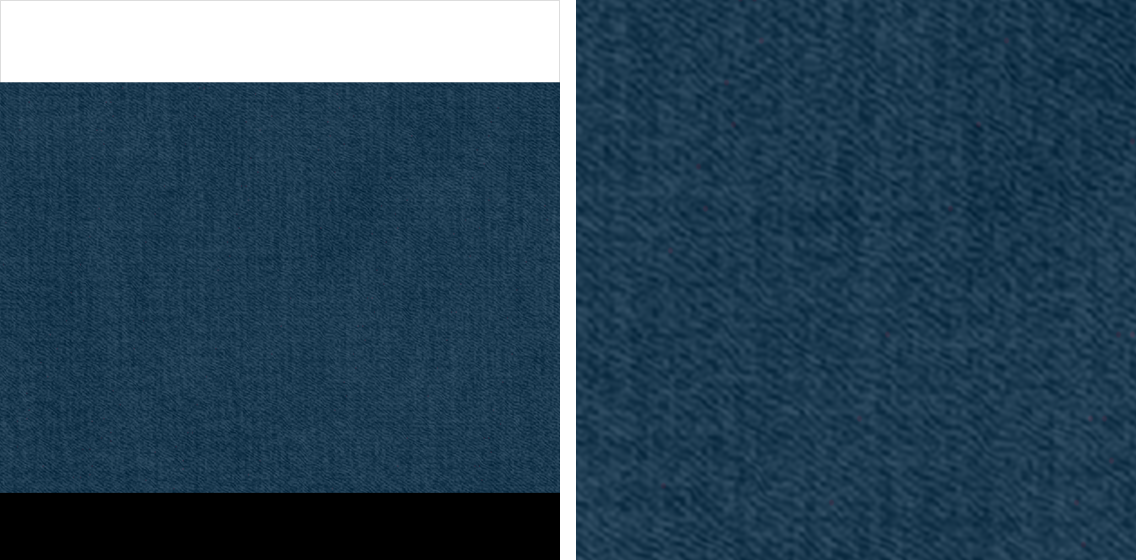
Left, the full canvas; right, a detail of the centre.
Give the GLSL for this texture, as a WebGL 2 fragment shader.

```glsl
#version 300 es
precision highp float;
// Dark blue denim between a plain white band above and a black band below.
// The cloth is a fine diagonal twill, bent and broken by value noise, with
// uneven warp and weft threads and a sparse scatter of reddish fibres.

#define CLOTH_TOP 0.853
#define CLOTH_BOTTOM 0.120
#define TWILL_FREQ vec2(100.0, 150.0)
#define TWILL_AMOUNT 0.65
#define GRAIN_AMOUNT 2.9
#define THREAD_AMOUNT 0.9
#define CLOUD_AMOUNT 0.5
#define FIBRE_SHARE 0.012
#define MID_BLUE vec3(0.108, 0.228, 0.313)
#define TONE_STEP vec3(0.038, 0.036, 0.036)

uniform vec2 u_resolution;
out vec4 outColor;

float hash(vec2 p) {
    return fract(sin(dot(p, vec2(127.1, 311.7))) * 43758.5453);
}

float valueNoise(vec2 p) {
    vec2 cell = floor(p);
    vec2 f = fract(p);
    f = f * f * (3.0 - 2.0 * f);
    float low = mix(hash(cell), hash(cell + vec2(1.0, 0.0)), f.x);
    float high = mix(hash(cell + vec2(0.0, 1.0)), hash(cell + vec2(1.0, 1.0)), f.x);
    return mix(low, high, f.y);
}

// Noise centred on zero
float signedNoise(vec2 p) {
    return valueNoise(p) - 0.5;
}

// Diagonal ribs falling to the right, with a wandering phase
float twill(vec2 uv) {
    float wander = 2.2 * signedNoise(uv * vec2(60.0, 45.0))
                 + 0.9 * signedNoise(uv * 150.0 + 31.0);
    float rib = sin(6.28318 * (dot(uv, TWILL_FREQ) + 0.5 * wander));
    float strength = 0.6 + 0.8 * valueNoise(uv * vec2(110.0, 90.0) + 7.0);
    return rib * strength;
}

// Long uneven threads in both directions
float threads(vec2 uv) {
    float warp = signedNoise(uv * vec2(190.0, 11.0) + 53.0);
    float weft = signedNoise(uv * vec2(13.0, 210.0) + 97.0);
    return warp + 0.8 * weft;
}

vec3 denim(vec2 uv) {
    float clouds = signedNoise(uv * 9.0 + 3.0) + 0.6 * signedNoise(uv * 28.0 + 19.0);
    float grain = signedNoise(uv * vec2(310.0, 330.0) + 11.0);
    float tone = TWILL_AMOUNT * twill(uv) + GRAIN_AMOUNT * grain
               + THREAD_AMOUNT * threads(uv) + CLOUD_AMOUNT * clouds;
    vec3 color = MID_BLUE + TONE_STEP * tone;

    // Sparse reddish fibres
    vec2 fibreGrid = uv * vec2(240.0, 200.0);
    float chosen = step(1.0 - FIBRE_SHARE, hash(floor(fibreGrid) + 71.0));
    float spot = 1.0 - smoothstep(0.2, 0.5, length(fract(fibreGrid) - 0.5));
    return color + chosen * spot * vec3(0.07, -0.03, -0.02);
}

void main() {
    vec2 uv = gl_FragCoord.xy / u_resolution;
    float soften = 0.6 / u_resolution.y;

    // White band with a hairline grey rim
    vec2 rim = min(uv, 1.0 - uv);
    float rimDistance = min(rim.x, rim.y);
    vec3 white = vec3(mix(0.85, 1.0, smoothstep(0.0007, 0.0016, rimDistance)));

    // Stack the three bands
    vec3 color = max(denim(uv), 0.0);
    color = mix(color, white, smoothstep(-soften, soften, uv.y - CLOTH_TOP));
    color *= smoothstep(-soften, soften, uv.y - CLOTH_BOTTOM);

    outColor = vec4(color, 1.0);
}
```
